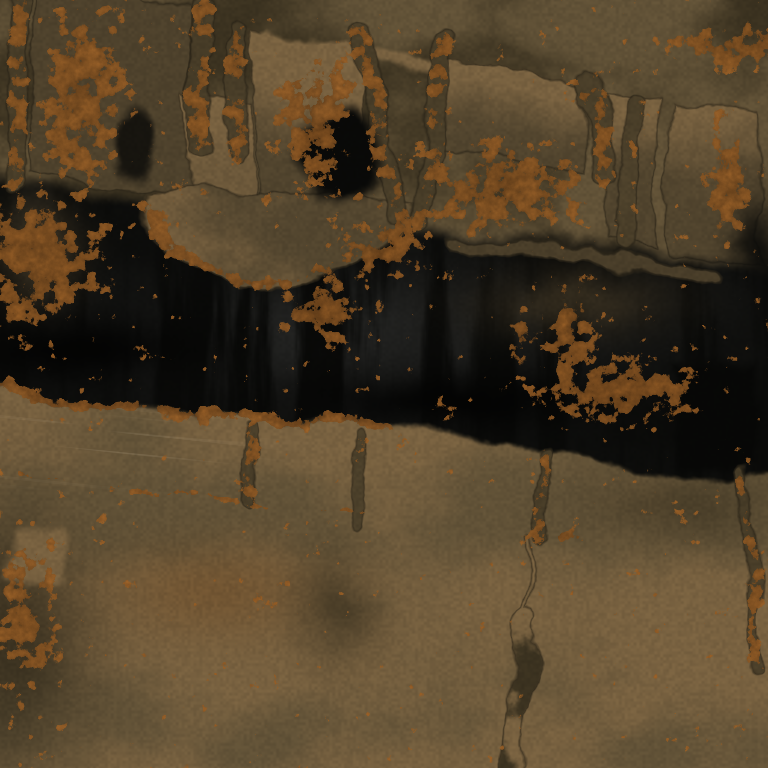
This texture is drawn by a Shadertoy shader. Its source:

```glsl
const vec3 TAN = vec3(.47, .38, .25), OLIVE = vec3(.38, .32, .215), UMBER = vec3(.23, .195, .125);
const vec3 INK = vec3(.035, .036, .03), RUST = vec3(.47, .29, .115);
// Sloped panes: centre, half size
const vec4 PANES[] = vec4[](
    vec4(.145, .12, .105, .12), vec4(.4, .16, .07, .11), vec4(.66, .15, .1, .06),
    vec4(.82, .22, .035, .1), vec4(.93, .24, .058, .1), vec4(.285, .21, .042, .09));
// Posts and drips: start, end
const vec4 POSTS[] = vec4[](
    vec4(.02, 0, .02, .24), vec4(.265, .02, .26, .19), vec4(.312, .04, .305, .19),
    vec4(.467, .04, .52, .28), vec4(.575, .05, .55, .29), vec4(.77, .1, .785, .23),
    vec4(.822, .13, .81, .32), vec4(.325, .56, .33, .65),
    vec4(.467, .57, .466, .69), vec4(.71, .59, .705, .7), vec4(.97, .61, .99, .87));
// Corroded patches: centre, radius
const vec4 PATCHES[] = vec4[](
    vec4(.11, .12, .04, .1), vec4(.41, .15, .035, .06), vec4(.65, .245, .09, .045),
    vec4(.96, .055, .06, .02), vec4(.95, .24, .022, .06), vec4(.05, .34, .06, .065),
    vec4(.42, .407, .045, .03), vec4(.495, .335, .055, .025), vec4(.685, .44, .018, .03),
    vec4(.745, .43, .025, .055), vec4(.81, .51, .07, .035));

float hash(vec2 p) { return fract(sin(dot(p, vec2(127.1, 311.7))) * 43758.5453); }
float noise(vec2 p) {
    vec2 i = floor(p), f = fract(p);
    f *= f * (3. - 2. * f);
    return mix(mix(hash(i), hash(i + vec2(1, 0)), f.x),
               mix(hash(i + vec2(0, 1)), hash(i + 1.), f.x), f.y);
}
float fbm(vec2 p) {
    float sum = 0., amp = .52;
    for (int i = 0; i < 5; i++, amp *= .5) {
        sum += amp * noise(p);
        p = mat2(1.6, 1.2, -1.2, 1.6) * p + 7.3;
    }
    return sum;
}
float segment(vec2 p, vec2 a, vec2 b) {
    vec2 d = b - a;
    return length(p - a - d * clamp(dot(p - a, d) / dot(d, d), 0., 1.));
}
float box(vec2 p, vec2 size) {
    vec2 d = abs(p) - size;
    return length(max(d, 0.)) + min(max(d.x, d.y), 0.);
}
float cover(float d, float soft) { return smoothstep(soft, -soft, d); }
float glow(vec2 p, float x, float y, float rx, float ry) {
    vec2 d = (p - vec2(x, y)) / vec2(rx, ry);
    return exp(-dot(d, d));
}
// Paint dried at its rim into a thin dark line
void wash(inout vec3 col, float d, vec3 paint) {
    col = mix(col, paint, cover(d, .003));
    col = mix(col, UMBER * .55, .6 * cover(abs(d) - .001, .002));
}

void mainImage(out vec4 fragColor, in vec2 fragCoord) {
    vec2 p = fragCoord / iResolution.xy;
    p.y = 1. - p.y;
    vec2 q = p + .035 * (vec2(fbm(p * 16.), fbm(p * 16. + 40.)) - .5);
    float cloud = fbm(p * vec2(6, 9) + 3.), grain = fbm(p * 75.);

    // Upper wall, panes and pale rail
    vec3 col = mix(UMBER, OLIVE, smoothstep(.25, .6, cloud));
    for (int i = 0; i < PANES.length(); i++) {
        vec2 r = q - PANES[i].xy;
        r.y -= .16 * r.x;
        float fade = smoothstep(-1., .7, r.y / PANES[i].w + 2. * (cloud - .5));
        vec3 paint = mix(TAN, OLIVE * .83, i > 4 ? .3 * fade : fade);
        wash(col, box(r, PANES[i].zw), i == 0 ? OLIVE * .8 : paint);
    }
    col = mix(col, TAN, cover(segment(q, vec2(.35, .045), vec2(.76, .125)) - .007, .004));

    // Lower ground, clouded, stained and scratched
    float ground = .505 + .115 * p.x + .008 * sin(p.x * 9.);
    vec3 earth = mix(OLIVE, TAN, smoothstep(.25, .7, cloud + .12 * sin(p.y * 22. - 10.)));
    earth = mix(earth, RUST * .85, .35 * glow(p, .28, .77, .13, .06));
    earth = mix(earth, UMBER, .75 * glow(q, .44, .795, .05, .06));
    earth = mix(earth, UMBER, .6 * glow(q, .89, .655, .12, .05));
    earth = mix(earth, UMBER * .9, .9 * glow(q, .01, .83, .1, .16));
    earth = mix(earth, TAN, cover(box(q - vec2(.05, .725), vec2(.025)) - .01, .008));
    float scratch = smoothstep(.66, .8, noise(vec2(p.x * 5., (p.y - .1 * p.x) * 190.)));
    earth += .08 * scratch * glow(p, .12, .58, .16, .04);
    col = mix(col, earth, cover(ground - q.y, .003));

    // Black band with vertical bleeding
    float bleed = smoothstep(.35, .65, fbm(p * vec2(32, 4)));
    vec3 black = INK + .08 * bleed * (glow(p, .42, .44, .25, .08) + .5 * cloud);
    black = mix(black, OLIVE * .6, .8 * glow(q, .75, .395, .11, .04));
    black = mix(black, OLIVE * .7, .8 * glow(q, .05, .33, .05, .07));
    black = mix(black, INK * .4, max(glow(q, .1, .455, .16, .04), glow(q, .6, .52, .2, .035)));
    black = mix(black, INK * .8, cover(box(q - vec2(.93, .54), vec2(.055, .065)), .008));
    col = mix(col, black, cover(.235 + .115 * p.x - q.y, .014) * cover(q.y - ground, .005));
    wash(col, segment(q, vec2(.6, .315), vec2(.93, .362)) - .009, OLIVE * .75);

    // Pale bowl sagging into the band
    float sag = length((q - vec2(.36, .275)) / vec2(.18, .092)) * .09 - .09;
    sag = max(sag, .245 - q.y + .06 * abs(p.x - .29));
    wash(col, sag, mix(TAN * .95, OLIVE * .85, smoothstep(.3, .65, cloud)));
    float wear = .8 * cover(abs(sag + .006) - .008, .008) * smoothstep(.23, .29, q.y);

    // Posts, drips and fissure
    for (int i = 0; i < POSTS.length(); i++) {
        float d = segment(q, POSTS[i].xy, POSTS[i].zw) - (i < 7 ? .013 : .007);
        wash(col, d, mix(UMBER, OLIVE, .35 * cloud + .2));
        wear = max(wear, (i == 6 || i == 8 ? .2 : .62) * cover(d, .008));
    }
    float fissure = min(segment(q, vec2(.69, .7), vec2(.685, .81)) - .003,
                        segment(q, vec2(.69, .81), vec2(.665, 1)) - .014);
    wash(col, fissure, mix(UMBER, TAN, smoothstep(.4, .6, fbm(p * 22.))));

    // Ink blots
    col = mix(col, INK, smoothstep(.3, .6, glow(q, .445, .205, .062, .065)));
    col = mix(col, INK, .8 * smoothstep(.4, .75, glow(q, .175, .185, .03, .06)));
    col = mix(col, INK, .9 * glow(q, .99, .33, .03, .07));

    // Granular rust on patches, band rim and crack
    for (int i = 0; i < PATCHES.length(); i++)
        wear = max(wear, 1. - .5 * length((q - PATCHES[i].xy) / PATCHES[i].zw));
    wear = max(wear, cover(abs(q.y - ground) - .006, .008) * smoothstep(.56, .48, p.x));
    wear = max(wear, .7 * cover(segment(q, vec2(.03, .615), vec2(.47, .67)) - .003, .005));
    wear = max(wear, max(.65 * glow(q, .035, .8, .04, .12), .9 * glow(q, .73, .695, .04, .01)));
    col = mix(col, RUST * (.65 + .7 * grain), .9 * smoothstep(.49, .57, grain + .5 * wear - .26));

    // Paper tooth
    fragColor = vec4(col * (.94 + .12 * noise(p * 260.)), 1);
}
```
